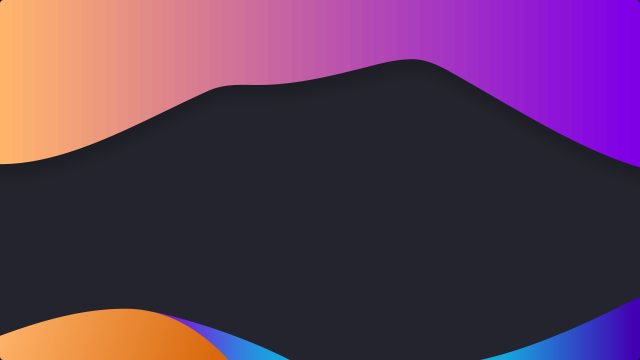
This background is drawn by a Shadertoy shader. Its source:

```glsl
const vec3 BACKDROP = vec3(0.139, 0.141, 0.176);
const vec3 PEACH = vec3(1.0, 0.706, 0.420);
const vec3 PURPLE = vec3(0.500, 0.0, 0.900);
const vec3 BURNT_ORANGE = vec3(0.850, 0.410, 0.050);
const vec3 VIOLET = vec3(0.480, 0.100, 0.850);
const vec3 CYAN = vec3(0.090, 0.650, 0.880);
const vec3 INDIGO = vec3(0.260, 0.0, 0.700);
const vec3 CORNER = vec3(0.02);

const float BAND_WIDTH = 0.01823;
const float SHADOW_STRENGTH = 0.17;
const float SHADOW_DEPTH = 0.07;
const float CORNER_RADIUS = 0.010;

// Curve knots: position x, height y, slope dy/dx, in canvas fractions
const ivec2 RIDGE = ivec2(0, 6);
const ivec2 HILL = ivec2(7, 9);
const ivec2 VALLEY = ivec2(10, 14);
const vec3 KNOTS[15] = vec3[15](
    vec3(0.0, 0.544, 0.0), vec3(0.3255, 0.7477, 0.80),
    vec3(0.4036, 0.7639, 0.0), vec3(0.5599, 0.8079, 0.444),
    vec3(0.6445, 0.8356, 0.0), vec3(0.7031, 0.8009, -0.996),
    vec3(1.0, 0.5347, -0.533),
    vec3(0.0, 0.0671, 0.658), vec3(0.1953, 0.1424, 0.0),
    vec3(0.3763, -0.04, -2.22),
    vec3(0.0, 0.0046, 0.0), vec3(0.2539, 0.1285, -0.444),
    vec3(0.4531, 0.0, -0.889), vec3(0.75, 0.0, 0.391),
    vec3(1.0, 0.1759, 0.889));

float hermite(float x, vec3 a, vec3 b) {
    float span = b.x - a.x;
    float t = clamp((x - a.x) / span, 0.0, 1.0);
    float s = 1.0 - t;
    return mix(a.y, b.y, t * t * (3.0 - 2.0 * t))
         + span * t * s * (s * a.z - t * b.z);
}

float curveHeight(float x, ivec2 range) {
    float y = 0.0;
    for (int i = range.x; i < range.y; i++) {
        if (i == range.x || x >= KNOTS[i].x) y = hermite(x, KNOTS[i], KNOTS[i + 1]);
    }
    return y;
}

// Antialiased coverage of the region where d is positive
float coverage(float d) {
    float pixel = max(length(vec2(dFdx(d), dFdy(d))), 1e-5);
    return clamp(d / pixel + 0.5, 0.0, 1.0);
}

void mainImage(out vec4 fragColor, in vec2 fragCoord) {
    vec2 uv = fragCoord / iResolution.xy;
    float aboveRidge = uv.y - curveHeight(uv.x, RIDGE);
    float underHill = curveHeight(uv.x, HILL) - uv.y;
    float underValley = curveHeight(uv.x, VALLEY) - uv.y;

    // Backdrop with a soft shadow below the ridge
    float shadow = 1.0 - smoothstep(0.0, SHADOW_DEPTH, -aboveRidge);
    vec3 color = BACKDROP * (1.0 - SHADOW_STRENGTH * shadow);

    // Blue waves rising on both sides of the valley
    vec3 blue = mix(VIOLET, CYAN, smoothstep(0.24, 0.45, uv.x));
    blue = mix(blue, INDIGO, clamp((uv.x - 0.79) / 0.20, 0.0, 1.0));
    color = mix(color, blue, coverage(underValley));

    // Orange hill with a slanted gradient
    float hillShade = clamp(uv.x * 2.8 + (0.14 - uv.y) * 0.5, 0.0, 1.0);
    color = mix(color, mix(PEACH, BURNT_ORANGE, hillShade), coverage(underHill));

    // Upper sheet with a finely banded gradient
    float band = (floor(uv.x / BAND_WIDTH) + 0.5) * BAND_WIDTH;
    vec3 sheet = mix(PEACH, PURPLE, clamp((band - 0.01) / 0.97, 0.0, 1.0));
    color = mix(color, sheet, coverage(aboveRidge));

    // Rounded canvas corners
    vec2 halfSize = 0.5 * iResolution.xy / iResolution.y;
    vec2 p = abs(fragCoord / iResolution.y - halfSize) - halfSize + CORNER_RADIUS;
    float inside = CORNER_RADIUS - length(max(p, 0.0));
    float corner = clamp(inside * iResolution.y + 0.5, 0.0, 1.0);
    fragColor = vec4(mix(CORNER, color, corner), 1.0);
}
```
